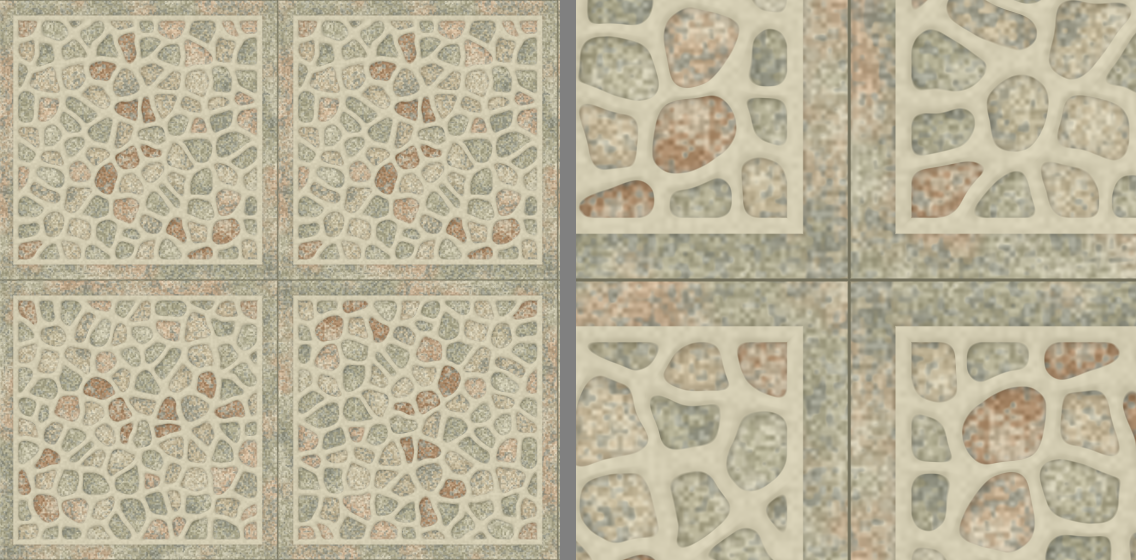
Left: the whole. Right: its middle third, enlarged.
Write a Shadertoy shader that draws this texture.

```glsl
const float CELLS = 10.0;          // pebbles along one side of a tile
const float BORDER = 0.055;        // mottled frame width, in tiles
const float JOINT = 0.0018;        // half width of the dark joint
const float GROUT = 0.105;         // half width of the grout, in cells

const vec3 CREAM = vec3(0.815, 0.788, 0.685);
const vec3 PALE = vec3(0.84, 0.82, 0.73);
const vec3 SAGE = vec3(0.69, 0.675, 0.565);
const vec3 SLATE = vec3(0.57, 0.58, 0.53);
const vec3 SAND = vec3(0.77, 0.72, 0.60);
const vec3 ROSE = vec3(0.79, 0.69, 0.57);
const vec3 RUST = vec3(0.67, 0.54, 0.41);
const vec3 JOINT_COLOR = vec3(0.45, 0.44, 0.36);

float hash(vec2 p) {
    vec3 q = fract(vec3(p.xyx) * 0.1031);
    q += dot(q, q.yzx + 33.33);
    return fract((q.x + q.y) * q.z);
}

float noise(vec2 p) {
    vec2 i = floor(p), f = fract(p);
    f = f * f * (3.0 - 2.0 * f);
    return mix(mix(hash(i), hash(i + vec2(1, 0)), f.x),
               mix(hash(i + vec2(0, 1)), hash(i + vec2(1, 1)), f.x), f.y);
}

float fbm(vec2 p) {
    float sum = 0.0, weight = 0.5;
    for (int i = 0; i < 4; i++) {
        sum += weight * noise(p);
        p = p * 2.03 + 17.3;
        weight *= 0.5;
    }
    return sum / 0.9375;
}

vec2 rotateQuarters(vec2 v, float turns) {
    float a = turns * 1.570796, c = cos(a), s = sin(a);
    return vec2(c * v.x - s * v.y, s * v.x + c * v.y);
}

float smoothMin(float a, float b, float k) {
    float h = max(k - abs(a - b), 0.0) / k;
    return min(a, b) - 0.25 * h * h * k;
}

float boxInset(vec2 p, float size) {
    vec2 d = min(p, size - p);
    return min(d.x, d.y);
}

vec2 seedPoint(vec2 id) {
    return id + 0.5 + 0.8 * (vec2(hash(id + 3.7), hash(id + 51.2)) - 0.5);
}

// Rounded distance to the pebble outline (positive inside) and the cell id
vec3 pebble(vec2 p) {
    float inset = boxInset(p, CELLS) - 0.11;
    p += 0.2 * (vec2(noise(p * 1.9), noise(p * 1.9 + 40.0)) - 0.5);
    vec2 home = clamp(floor(p), 0.0, CELLS - 1.0), nearest = home;
    float best = 1e5;
    for (int k = 0; k < 9; k++) {
        vec2 id = home + vec2(k % 3 - 1, k / 3 - 1);
        if (boxInset(id + 0.5, CELLS) < 0.0) continue;
        float d = distance(p, seedPoint(id));
        if (d < best) { best = d; nearest = id; }
    }
    vec2 a = seedPoint(nearest);
    float edge = inset;
    for (int k = 0; k < 25; k++) {
        vec2 id = nearest + vec2(k % 5 - 2, k / 5 - 2);
        if (k == 12 || boxInset(id + 0.5, CELLS) < 0.0) continue;
        vec2 b = seedPoint(id);
        edge = smoothMin(edge, dot(0.5 * (a + b) - p, normalize(b - a)), 0.2);
    }
    return vec3(edge - GROUT, nearest);
}

// Weathered stone: pale blotches and dark grains over a base colour
vec3 mottle(vec2 p, vec3 base) {
    float cloud = fbm(p * 16.0);
    float grain = 0.65 * noise(p * 128.0) + 0.35 * noise(p.yx * 77.0 + 9.0);
    vec3 col = mix(base, PALE, 0.65 * smoothstep(0.4, 0.68, mix(grain, cloud, 0.5)));
    col = mix(col, SLATE, 0.7 * smoothstep(0.48, 0.7, mix(grain, 1.0 - cloud, 0.45)));
    return col + 0.2 * (noise(p * 165.0 + 31.0) - 0.5);
}

vec3 pebbleColor(float pick) {
    vec3 col = mix(SAGE, SAND, smoothstep(0.35, 0.55, pick));
    col = mix(col, ROSE, smoothstep(0.68, 0.78, pick));
    return mix(col, RUST, smoothstep(0.85, 0.91, pick));
}

void mainImage(out vec4 fragColor, in vec2 fragCoord) {
    // Two by two tiles, the lower ones turned
    vec2 uv = 2.0 * fragCoord / iResolution.xy + vec2(0.008, 0.0);
    vec2 tile = mod(floor(uv), 2.0), local = fract(uv);
    float turns = tile.y > 0.5 ? 0.0 : 1.0 + tile.x;
    vec2 p = rotateQuarters(local - 0.5, turns) + 0.5;
    float pixel = 2.0 / iResolution.y, scale = CELLS / (1.0 - 2.0 * BORDER);

    // Pebbles set below raised grout
    vec2 grid = (p - BORDER) * scale;
    vec3 stone = pebble(grid);
    vec2 toLight = rotateQuarters(vec2(-0.6, 0.8), turns);
    float slope = (pebble(grid + 0.06 * toLight).x - stone.x) / 0.06;
    vec3 stoneCol = mottle(p, pebbleColor(hash(stone.yz + 8.3)));
    stoneCol *= 1.0 - 0.15 * exp(-max(stone.x, 0.0) / 0.06);
    vec3 grout = CREAM + 0.05 * (noise(p * 140.0) - 0.5);
    grout += 0.03 * smoothstep(0.0, -0.09, stone.x) - 0.015;
    float aa = pixel * scale;
    vec3 panel = mix(grout, stoneCol, smoothstep(-aa, aa, stone.x));
    panel += 0.05 * clamp(slope, -1.0, 1.0) * exp(-pow(stone.x / 0.08, 2.0));

    // Mottled frame around the panel
    float edge = boxInset(local, 1.0);
    float patches = fbm(p * 8.0 + 23.0);
    vec3 frameBase = mix(SAGE, ROSE, smoothstep(0.42, 0.75, patches));
    vec3 frame = mottle(p + 5.0, frameBase) * 0.97;
    frame *= 1.0 - 0.1 * exp(-max(BORDER - edge, 0.0) / 0.004);
    vec3 col = mix(frame, panel, smoothstep(-pixel, pixel, edge - BORDER));

    // Light tile lip and dark joint
    col += 0.04 * exp(-pow((edge - 0.009) / 0.004, 2.0));
    col = mix(JOINT_COLOR, col, smoothstep(-pixel, pixel, edge - JOINT));
    fragColor = vec4(clamp(col, 0.0, 1.0), 1.0);
}
```
